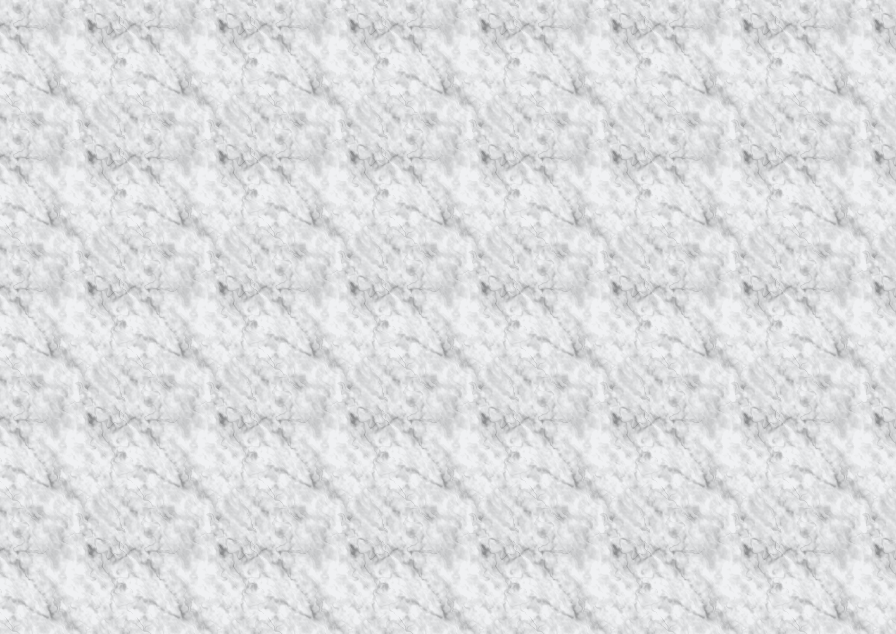
A Shadertoy shader for this texture:

```glsl
// Pale grey-white marble in a square tile repeated about 6.83 times across.
// Wrapping noise, partly sheared to a steep slant, gives clouds, grain, specks
// and fine veins; strokes and soft patches place the main markings of a tile.

float hash(vec2 p) {
    vec3 q = fract(p.xyx * 0.1031);
    q += dot(q, q.yzx + 33.33);
    return fract((q.x + q.y) * q.z);
}

// Value noise that wraps after 'period' cells
float noise(vec2 p, vec2 period, float seed) {
    vec2 i = floor(p), f = fract(p);
    f = f * f * (3.0 - 2.0 * f);
    vec2 a = mod(i, period) + seed, b = mod(i + 1.0, period) + seed;
    return mix(mix(hash(a), hash(vec2(b.x, a.y)), f.x),
               mix(hash(vec2(a.x, b.y)), hash(b), f.x), f.y);
}

float fbm(vec2 p, vec2 cells, float seed) {
    float sum = 0.0, total = 0.0, amp = 0.5;
    for (int k = 0; k < 3; k++) {
        sum += amp * noise(p * cells, cells, seed + 7.0 * float(k));
        total += amp;
        amp *= 0.62;
        cells *= 2.0;
    }
    return sum / total;
}

// Integer shear keeps the tile seamless while slanting the noise steeply
vec2 slant(vec2 p) { return vec2(p.x - p.y, p.x); }

// Soft stroke along the segment s.xy - s.zw, wrapped around the tile
float stroke(vec2 p, vec4 s, float radius) {
    vec2 halfway = 0.5 * (s.zw - s.xy);
    vec2 d = p - 0.5 * (s.xy + s.zw);
    d -= round(d);
    d -= halfway * clamp(dot(d, halfway) / dot(halfway, halfway), -1.0, 1.0);
    return exp(-dot(d, d) / (radius * radius));
}

// Thin line where a noise value crosses its middle
float ridge(float value, float width) {
    return 1.0 - smoothstep(0.0, width, abs(value - 0.5));
}

// Main veins as start and end points, y pointing down
const vec4 VEINS[12] = vec4[12](
    vec4(0.83, 0.34, 1.06, 0.57), vec4(0.06, 0.57, 0.36, 0.71),
    vec4(0.84, 0.31, 1.03, 0.19), vec4(1.03, 0.19, 1.27, 0.19),
    vec4(0.08, 0.10, 0.07, 0.26), vec4(0.07, 0.26, 0.16, 0.30),
    vec4(0.15, 0.29, 0.38, 0.60), vec4(0.37, 0.60, 0.40, 0.71),
    vec4(0.20, 0.19, 0.23, 0.09), vec4(0.64, 0.08, 0.76, 0.30),
    vec4(0.71, 0.05, 0.84, 0.23), vec4(0.93, 0.78, 1.02, 0.92));

void mainImage(out vec4 fragColor, in vec2 fragCoord) {
    // Tiles start at the top left corner
    vec2 p = vec2(fragCoord.x, iResolution.y - fragCoord.y) / iResolution.x * 6.83;
    p = fract(p);
    vec2 wobble = vec2(fbm(p, vec2(11.0), 11.0), fbm(p, vec2(11.0), 53.0)) - 0.5;
    vec2 q = p + 0.08 * wobble;

    // Blotchy clouds, slanted clouds and grain
    float blotch = fbm(q, vec2(7.0), 3.0);
    float cloud = fbm(slant(q), vec2(8.0, 6.0), 23.0);
    float grain = fbm(slant(q), vec2(15.0, 13.0), 91.0);
    float mottle = fbm(p, vec2(19.0), 131.0);
    float tone = 0.879 + 0.11 * (blotch - 0.5) + 0.11 * (cloud - 0.5)
        + 0.19 * (grain - 0.5) + 0.17 * (mottle - 0.5);

    // Broad light and grey patches; the long light one has a firmer edge
    float slab = smoothstep(0.25, 0.65, stroke(q, vec4(0.95, 0.34, 1.29, 0.62), 0.11));
    float light = slab
        + 0.8 * stroke(q, vec4(0.50, 0.38, 0.62, 0.76), 0.11)
        + 0.5 * stroke(q, vec4(0.78, 0.52, 0.86, 0.64), 0.08);
    float shade = stroke(q, vec4(0.63, 0.06, 0.80, 0.32), 0.09)
        + 0.7 * stroke(q, vec4(0.04, 0.16, 0.28, 0.20), 0.09)
        + 0.5 * stroke(q, vec4(0.80, 0.80, 1.05, 0.92), 0.09)
        + 0.6 * stroke(q, vec4(0.18, 0.95, 0.52, 0.95), 0.04);
    tone += 0.046 * light - 0.034 * shade;

    // Fine broken veins and specks, gathered in the grey areas
    float gathered = smoothstep(0.36, 0.64, fbm(p, vec2(5.0), 71.0) + 0.12 * shade - 0.12 * light);
    float veins = max(ridge(fbm(slant(q), vec2(5.0, 4.0), 37.0), 0.05),
                      0.8 * ridge(fbm(q, vec2(6.0), 47.0), 0.045));
    float specks = 1.0 - smoothstep(0.22, 0.42, 0.5 * (grain + mottle));
    tone -= gathered * (0.095 * veins + 0.08 * specks);

    // Main veins, broken up by the noise
    float marks = 0.0;
    for (int k = 0; k < 12; k++)
        marks = max(marks, stroke(q, VEINS[k], 0.015));
    tone -= 0.15 * marks * (1.0 - smoothstep(0.40, 0.70, 0.5 * (mottle + blotch)));

    // Cool grey tint
    tone = clamp(tone, 0.55, 0.945);
    fragColor = vec4(tone + vec3(-0.004, 0.0, 0.006), 1.0);
}
```
